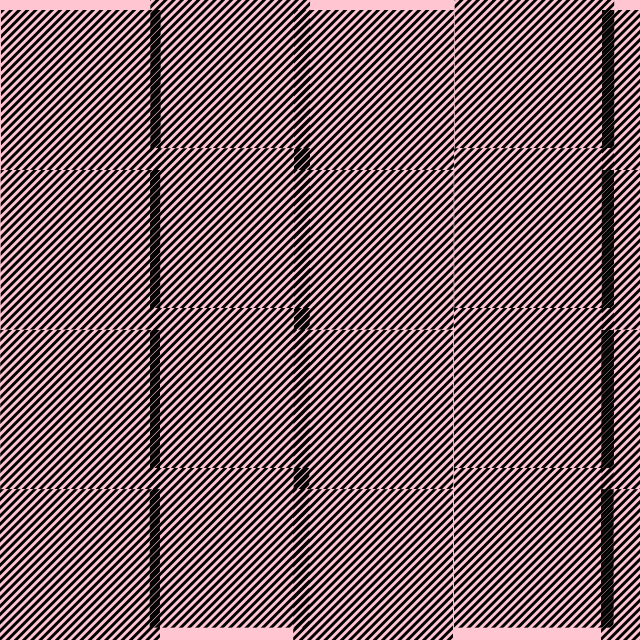
Write a Shadertoy shader that draws this pattern.

```glsl
const float TILE = 0.2496;
const float PERIOD = TILE / 19.45;

// Area of a pixel covered by a shape, from its signed distance
float cover(float dist, float blur) {
    float t = clamp(0.5 - 0.5 * dist / blur, 0.0, 1.0);
    return t < 0.5 ? 2.0 * t * t : 1.0 - 2.0 * (1.0 - t) * (1.0 - t);
}

// Diagonal bars measured from the tile's top left corner
float diagonalBars(vec2 local, float blur) {
    float phase = (local.x + local.y) / PERIOD;
    float dist = (abs(fract(phase + 0.25) - 0.5) - 0.25) * PERIOD * 0.7071;
    return cover(dist, blur);
}

// One column of four stacked square tiles
float tileColumn(vec2 pos, vec2 corner, float pixel) {
    vec2 local = pos - corner;
    float row = floor(local.y / TILE);
    if (row < 0.0 || row > 3.0) return 0.0;
    local.y -= row * TILE;
    local.x += row * 0.0004;
    vec2 edge = abs(local - 0.5 * TILE) - 0.5 * TILE;
    float mask = cover(max(edge.x, edge.y), 0.5 * pixel);
    return mask * diagonalBars(local, 0.7071 * pixel);
}

void mainImage(out vec4 fragColor, in vec2 fragCoord) {
    float pixel = 1.0 / iResolution.y;
    vec2 pos = fragCoord * pixel;
    pos.y = 1.0 - pos.y;

    // Uneven column spacing makes neighbouring tiles overlap
    float lefts[5] = float[5](0.0013, 0.235, 0.4595, 0.7103, 0.9405);
    float paper = 1.0;
    for (int i = 0; i < 5; i++) {
        float top = i % 2 == 0 ? 0.0157 : -0.0178;
        paper *= 1.0 - tileColumn(pos, vec2(lefts[i], top), pixel);
    }

    vec3 ink = vec3(0.003);
    vec3 pink = vec3(1.0, 0.775, 0.825);
    fragColor = vec4(mix(ink, pink, paper), 1.0);
}
```
